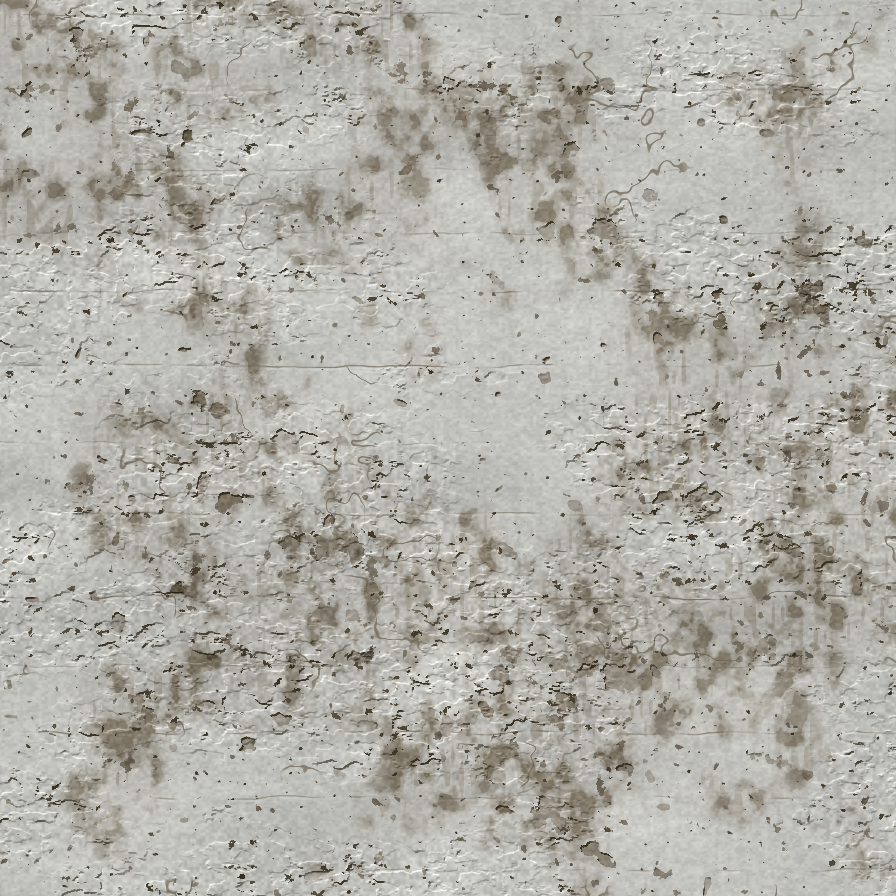
This texture is drawn by a WebGL 2 fragment shader. Its source:

```glsl
#version 300 es
precision highp float;
// Weathered, pale painted concrete: grainy plaster with embossed flakes and
// broken board seams, overlaid by clustered brown stains, chips and cracks.
// Value noise gives the soft parts, jittered cells scatter the hard ones.

uniform vec2 u_resolution;
out vec4 fragColor;

const vec3 PLASTER = vec3(0.758, 0.758, 0.740);
const vec3 DUST    = vec3(0.64, 0.62, 0.59);
const vec3 STAIN   = vec3(0.53, 0.50, 0.44);
const vec3 EARTH   = vec3(0.42, 0.38, 0.31);
const vec3 PIT     = vec3(0.19, 0.16, 0.10);

const float CLOUD_AMOUNT = 0.13;
const float GRAIN_AMOUNT = 0.17;
const float FLAKE_RELIEF = 0.20;
const float SEAM_ROWS    = 13.0;
const float SEAM_WIDTH   = 0.0010;
const float CHIP_CELLS   = 17.0;
const float SPOT_CELLS   = 44.0;
const float FLECK_CELLS  = 76.0;
const vec2  CHIP_RADII   = vec2(0.004, 0.015);
const vec2  LIGHT_STEP   = vec2(-0.0009, 0.0016);

float hash(vec2 p) {
    return fract(sin(dot(p, vec2(127.1, 311.7))) * 43758.55);
}

float noise(vec2 p) {
    vec2 i = floor(p), f = fract(p);
    f = f * f * (3.0 - 2.0 * f);
    return mix(mix(hash(i), hash(i + vec2(1, 0)), f.x),
               mix(hash(i + vec2(0, 1)), hash(i + vec2(1, 1)), f.x), f.y);
}

float fbm(vec2 p) {
    float sum = 0.0, amp = 0.533;
    for (int i = 0; i < 4; i++) {
        sum += amp * noise(p);
        p = p * 2.03 + 17.3;
        amp *= 0.5;
    }
    return sum;
}

// Coverage of a shape from its signed distance, about one pixel soft.
float cover(float d) {
    float soft = max(0.0006, 0.6 / u_resolution.y);
    return 1.0 - smoothstep(-soft, soft, d);
}

// Ragged blobs, one per cell at most: x = signed distance, y = random tone.
vec2 scatter(vec2 uv, float cells, float density, vec2 radii, float turn, float growth) {
    vec2 home = floor(uv * cells), best = vec2(1.0, 0.0);
    float ragged = 1.0 + 4.5 * (fbm(uv * cells * 4.5 + cells) - 0.5);
    for (int y = -1; y <= 1; y++)
    for (int x = -1; x <= 1; x++) {
        vec2 id = home + vec2(x, y), key = id + cells * 1.7;
        if (hash(key + 3.1) > density) continue;
        vec2 center = (id + 0.15 + 0.7 * vec2(hash(key), hash(key + 9.2))) / cells;
        float size = hash(key + 5.7), angle = turn * (hash(key + 13.4) - 0.5);
        float stretch = mix(1.0, 1.7, hash(key + 21.8));
        vec2 q = mat2(cos(angle), -sin(angle), sin(angle), cos(angle)) * (uv - center);
        float r = mix(radii.x, radii.y, size * size) * growth * ragged;
        float d = length(q * vec2(1.0 / stretch, stretch)) - r;
        if (d < best.x) best = vec2(d, hash(key + 31.6));
    }
    return best;
}

// Terraced height of the peeling paint.
float flakes(vec2 uv) {
    return smoothstep(0.45, 0.55, fbm(uv * vec2(58.0, 90.0)));
}

void main() {
    vec2 uv = gl_FragCoord.xy / u_resolution.y;
    float cluster = smoothstep(0.45, 0.68, fbm(uv * 8.0 + 4.0));
    float rough = smoothstep(0.40, 0.62, fbm(uv * vec2(5.0, 10.0) + 31.0));

    // Plaster: broad tone, fine grain, flake edges lit from above
    float grain = 0.65 * noise(uv * 290.0) + 0.35 * noise(uv * vec2(130.0, 190.0));
    float relief = flakes(uv) - flakes(uv + LIGHT_STEP);
    float tone = CLOUD_AMOUNT * (fbm(uv * vec2(6.0, 13.0) + 57.0) - 0.5)
               + GRAIN_AMOUNT * mix(0.7, 1.3, rough) * (grain - 0.5)
               + FLAKE_RELIEF * mix(0.15, 0.9, rough) * relief;
    vec3 color = PLASTER + tone;

    // Stains: faint dust, crisp mottled patches and vertical smears
    float mottle = fbm(uv * vec2(46.0, 38.0) + 11.0);
    float smear = smoothstep(0.66, 0.82, noise(uv * vec2(190.0, 38.0)));
    color = mix(color, DUST + tone, 0.32 * cluster);
    color = mix(color, STAIN + tone, cluster * max(0.55 * smoothstep(0.47, 0.62, mottle), 0.4 * smear));
    color = mix(color, EARTH + tone, 0.6 * cluster * smoothstep(0.62, 0.67, mottle));

    // Crevices: dark gaps on the shaded side of some flakes
    float gaps = smoothstep(0.60, 0.78, noise(uv * vec2(45.0, 60.0) + 5.0)) * rough;
    color = mix(color, PIT, 0.9 * gaps * smoothstep(0.10, 0.40, -relief));

    // Board seams: thin broken lines with a pale lower lip
    float row = floor(uv.y * SEAM_ROWS);
    float seamY = (row + 0.2 + 0.6 * hash(vec2(row, 7.0))) / SEAM_ROWS;
    float offset = uv.y - seamY + 0.008 * (fbm(vec2(uv.x * 22.0, row)) - 0.5);
    float broken = smoothstep(0.42, 0.70, fbm(vec2(uv.x * 28.0, row * 5.3)))
                 * mix(0.3, 1.0, hash(vec2(row, 19.0)));
    color += 0.06 * broken * cover(abs(offset + 0.0025) - SEAM_WIDTH);
    color = mix(color, EARTH, 0.8 * broken * cover(abs(offset) - SEAM_WIDTH * 0.7));

    // Cracks: short contour lines of noise in a few patches
    float contour = abs(fbm(uv * 13.0 + 83.0) - 0.5);
    float patches = smoothstep(0.70, 0.80, noise(uv * 15.0 + 41.0));
    color = mix(color, EARTH, 0.7 * patches * (1.0 - smoothstep(0.003, 0.011, contour)));

    // Chips: brown hollows shaded under their upper edge
    float growth = mix(0.55, 1.15, cluster);
    vec2 chip = scatter(uv, CHIP_CELLS, 0.5, CHIP_RADII, 6.28, growth);
    float above = scatter(uv + 1.4 * LIGHT_STEP, CHIP_CELLS, 0.5, CHIP_RADII, 6.28, growth).x;
    float inside = cover(chip.x);
    float shade = inside * (1.0 - cover(above)) * smoothstep(0.4, 0.7, noise(uv * 60.0));
    color = mix(color, mix(DUST, EARTH, chip.y) + 1.2 * tone, 0.85 * inside);
    color = mix(color, PIT, 0.9 * shade);

    // Spots and dark flecks, the flecks crowding rough areas and seams
    vec2 spot = scatter(uv, SPOT_CELLS, 0.36, vec2(0.0012, 0.0052), 6.28, growth);
    color = mix(color, mix(STAIN, EARTH * 0.8, spot.y) + tone, 0.85 * cover(spot.x));
    float crowd = 0.5 + 0.6 * rough + 0.5 * broken * exp(-abs(offset) * 120.0);
    vec2 fleck = scatter(uv, FLECK_CELLS, 0.26, vec2(0.0007, 0.0033), 1.8, crowd);
    color = mix(color, mix(PIT, EARTH, fleck.y * 0.6), 0.95 * cover(fleck.x));

    fragColor = vec4(clamp(color, 0.0, 1.0), 1.0);
}
```
